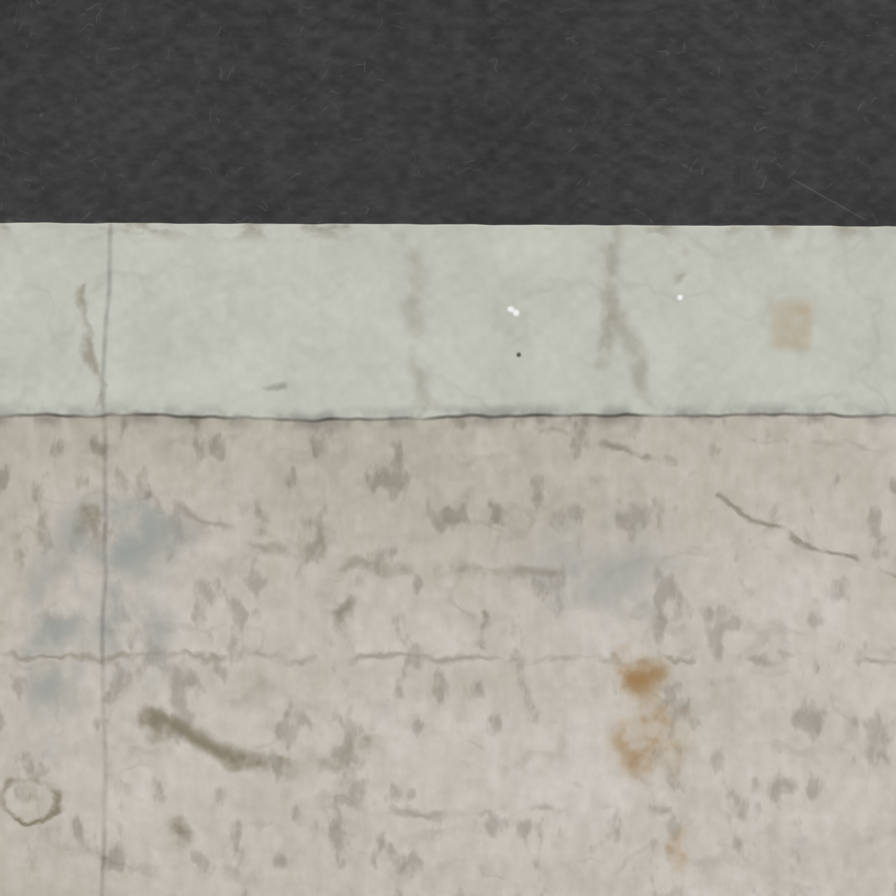
A Shadertoy shader for this texture:

```glsl
// Aged paper on a dark fibrous board: a grey-green strip above a wrinkled,
// pinkish sheet. Value noise makes the grain and ridges; noise-warped
// segments and soft ellipses make the folds, creases and stains.

float hash(vec2 p) {
    return fract(sin(dot(p, vec2(127.1, 311.7))) * 43758.5453);
}

float noise(vec2 p) {
    vec2 i = floor(p), f = fract(p);
    f = f * f * (3.0 - 2.0 * f);
    return mix(mix(hash(i), hash(i + vec2(1, 0)), f.x),
               mix(hash(i + vec2(0, 1)), hash(i + 1.0), f.x), f.y);
}

// Layered noise centred on zero
float grain(vec2 p) {
    float sum = -0.5, amp = 0.533;
    for (int i = 0; i < 4; i++) {
        sum += amp * noise(p);
        p = mat2(1.6, 1.2, -1.2, 1.6) * p + 7.3;
        amp *= 0.5;
    }
    return sum;
}

// Patchy strength that breaks up lines and stains
float wear(vec2 p) { return smoothstep(-0.2, 0.22, grain(p * 38.0)); }

// Thin lines where the noise crosses zero
float ridge(vec2 p) { return smoothstep(0.06, 0.0, abs(grain(p))); }

// Soft line between ends.xy and ends.zw
float crease(vec2 p, vec4 ends, float width) {
    vec2 d = ends.zw - ends.xy, r = p - ends.xy;
    return smoothstep(width, 0.0, length(r - d * clamp(dot(r, d) / dot(d, d), 0.0, 1.0)));
}

// Soft ellipse: centre in xy, radii in zw
float blot(vec2 p, vec4 e) {
    return smoothstep(1.0, 0.15, length((p - e.xy) / e.zw));
}

// Short random hairs, one per cell
float fibres(vec2 p) {
    float hair = 0.0;
    for (int k = 0; k < 9; k++) {
        vec2 cell = floor(p) + vec2(k % 3, k / 3) - 1.0;
        float angle = 6.283 * hash(cell + 3.1);
        vec2 mid = cell + vec2(hash(cell), hash(cell + 9.7));
        vec2 arm = vec2(cos(angle), sin(angle)) * 0.45 * hash(cell + 5.3);
        hair = max(hair, crease(p, vec4(mid - arm, mid + arm), 0.13) * hash(cell + 1.9));
    }
    return hair;
}

vec3 board(vec2 p) {
    float light = 0.24 + 0.09 * grain(p * vec2(80, 130)) + 0.04 * grain(p * 7.0);
    light += 0.06 * fibres(p * 62.0 + noise(p * 90.0) * 0.6) * wear(p);
    return vec3(light + 0.06 * crease(p, vec4(0.885, 0.8, 0.965, 0.755), 0.002));
}

vec3 strip(vec2 p, vec2 q) {
    vec3 color = vec3(0.748, 0.752, 0.713) + 0.06 * grain(p * 18.0) + 0.05 * grain(p * 100.0);
    color -= 0.03 * ridge(p * 14.0) * noise(p * 9.0);

    // Brown folds and worn upper edge
    float fold = 0.6 * crease(q, vec4(0.46, 0.75, 0.472, 0.53), 0.02);
    fold += 0.8 * crease(q, vec4(0.683, 0.75, 0.672, 0.58), 0.017);
    fold += 0.7 * crease(q, vec4(0.69, 0.65, 0.73, 0.53), 0.016);
    fold += crease(q, vec4(0.757, 0.73, 0.763, 0.69), 0.009);
    fold += crease(q, vec4(0.09, 0.68, 0.112, 0.55), 0.007);
    fold += smoothstep(0.725, 0.75, p.y) * smoothstep(-0.05, 0.2, grain(p * vec2(32, 70)));
    color = mix(color, vec3(0.58, 0.56, 0.5), min(fold, 1.0) * 0.75 * wear(p));

    // Square tan mark, smudge and specks
    vec2 box = abs(q - vec2(0.885, 0.637)) - vec2(0.02, 0.025);
    float mark = smoothstep(0.012, -0.008, max(box.x, box.y));
    color = mix(color, vec3(0.7, 0.65, 0.56), mark * (0.4 + 0.4 * wear(p)));
    color -= 0.13 * blot(q, vec4(0.304, 0.565, 0.012, 0.007));
    color -= 0.4 * blot(p, vec4(0.579, 0.604, 0.004, 0.004));
    float chip = blot(p, vec4(0.57, 0.655, 0.006, 0.005)) + blot(p, vec4(0.576, 0.651, 0.006, 0.006));
    chip += blot(p, vec4(0.759, 0.668, 0.005, 0.005));
    return mix(color, vec3(0.95), min(chip, 1.0));
}

vec3 sheet(vec2 p, vec2 q) {
    // Broad tone, vertical grain, wrinkles and flecks
    float tone = 0.66 - 0.5 * smoothstep(0.25, 0.54, p.y) + 0.25 * p.x;
    tone += 0.9 * grain(p * 9.0) + 0.6 * grain(p * vec2(110, 36));
    tone -= 0.3 * crease(q, vec4(0.22, 0.235, 0.65, 0.235), 0.045);
    vec3 color = mix(vec3(0.7, 0.675, 0.625), vec3(0.78, 0.757, 0.723), clamp(tone, 0.0, 1.3));
    color += 0.07 * grain(p * 80.0) - 0.04 * ridge(q * vec2(9, 15)) * wear(p);
    color -= 0.1 * smoothstep(0.1, 0.3, grain(p * vec2(45, 26)));

    // Blue-grey bloom
    float bloom = blot(q, vec4(0.06, 0.28, 0.05, 0.16)) + blot(q, vec4(0.15, 0.31, 0.06, 0.12));
    bloom += blot(q, vec4(0.14, 0.41, 0.11, 0.05)) + 0.6 * blot(q, vec4(0.67, 0.36, 0.12, 0.1));
    color = mix(color, vec3(0.61, 0.62, 0.6), min(bloom, 1.0) * smoothstep(-0.25, 0.2, grain(p * 27.0)));

    // Long creases
    float line = 0.7 * crease(q, vec4(0, 0.268, 1, 0.263), 0.006);
    line += crease(q, vec4(0.6, 0.52, 0.75, 0.485), 0.007);
    line += crease(q, vec4(0.8, 0.45, 0.89, 0.395), 0.007);
    line += crease(q, vec4(0.89, 0.395, 1, 0.355), 0.006);
    line += 0.6 * crease(q, vec4(0.17, 0.45, 0.34, 0.37), 0.008);
    line += 0.7 * crease(q, vec4(0.34, 0.37, 0.62, 0.36), 0.011);
    line += 0.6 * crease(q, vec4(0.42, 0.09, 0.74, 0.1), 0.007);
    line += 0.8 * crease(q, vec4(0.365, 0.48, 0.352, 0.39), 0.009);
    line += crease(q, vec4(0.397, 0.34, 0.38, 0.3), 0.011);
    line += crease(q, vec4(0.54, 0.31, 0.543, 0.28), 0.009);
    color = mix(color, vec3(0.53, 0.5, 0.45), min(line, 1.0) * 0.75 * wear(p));

    // Olive streak, loop and smudges
    float olive = crease(q, vec4(0.165, 0.198, 0.32, 0.138), 0.018);
    olive += crease(q, vec4(0.32, 0.138, 0.41, 0.17), 0.018);
    olive += smoothstep(0.008, 0.0, abs(length((q - vec2(0.035, 0.11)) * vec2(1, 1.5)) - 0.035));
    olive += blot(q, vec4(0.197, 0.065, 0.025, 0.025)) + blot(q, vec4(0.1, 0.42, 0.02, 0.02));
    color = mix(color, vec3(0.51, 0.48, 0.41), min(olive, 1.0) * (0.2 + 0.7 * wear(p)));

    // Rust stains
    float rust = blot(q, vec4(0.71, 0.245, 0.045, 0.04)) + blot(q, vec4(0.728, 0.175, 0.058, 0.06));
    rust += 0.8 * blot(q, vec4(0.76, 0.055, 0.018, 0.04));
    return mix(color, vec3(0.6, 0.47, 0.31), min(rust, 1.0) * (0.2 + 0.7 * wear(p)));
}

void mainImage(out vec4 fragColor, in vec2 fragCoord) {
    vec2 p = fragCoord / iResolution.xy;
    vec2 q = p + 0.026 * vec2(grain(p * 35.0), grain(p * 35.0 + 31.0));
    float soft = 1.0 / iResolution.y;
    float top = 0.751 - 0.004 * p.x + 0.001 * noise(p.xx * 40.0);
    float seam = 0.535 - 0.005 * blot(p, vec4(0.38, 0.53, 0.2, 0.2)) + 0.003 * noise(p.xx * 40.0);
    vec3 color = mix(sheet(p, q), strip(p, q), smoothstep(-soft, soft, p.y - seam));

    // Overlap shadow, long vertical fold and pale cut edge
    float gap = abs(p.y - seam);
    color *= 1.0 - 0.3 * smoothstep(0.0035, 0.0, gap) * (0.4 + noise(p.xx * 30.0));
    color *= 1.0 - 0.2 * smoothstep(0.018, 0.0, gap) * wear(p);
    float bend = abs(p.x - 0.114 - 0.008 * smoothstep(0.55, 0.74, p.y) - 0.004 * noise(p.yy * 14.0));
    color *= 1.0 - (0.06 + 0.1 * wear(p)) * smoothstep(0.005, 0.0, bend);
    color += 0.04 * smoothstep(0.003, 0.0, abs(p.y - top));
    fragColor = vec4(mix(color, board(p), smoothstep(-soft, soft, p.y - top)), 1.0);
}
```
